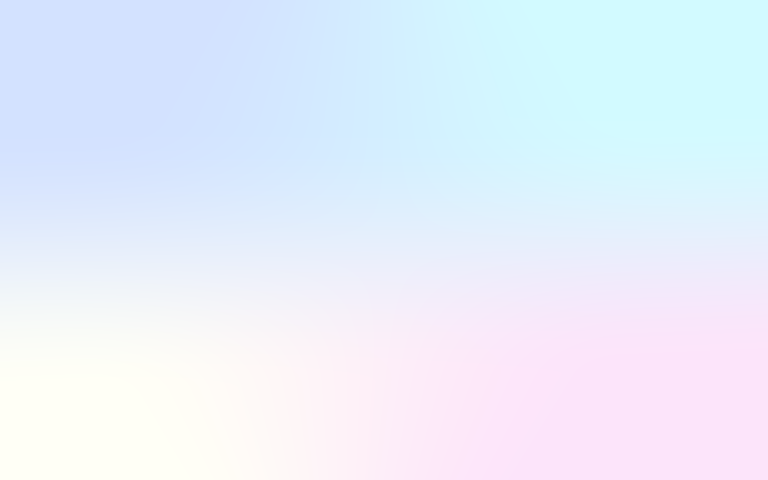
Reproduce this background procedurally as a Shadertoy shader.

```glsl
const vec3 BLUE  = vec3(0.828, 0.885, 1.000);
const vec3 CYAN  = vec3(0.825, 0.982, 1.000);
const vec3 CREAM = vec3(1.000, 1.000, 0.965);
const vec3 PINK  = vec3(0.990, 0.895, 0.980);

const float TOP_CENTER    = 0.49;  // x of the blue to cyan blend
const float BOTTOM_CENTER = 0.45;  // x of the cream to pink blend
const float EDGE_SPREAD   = 0.24;  // half width of those blends at the rim
const float MIDDLE_SPREAD = 0.46;  // half width at mid height

const vec2 LEFT_BAND  = vec2(0.17, 0.74);  // heights where the rows blend
const vec2 RIGHT_BAND = vec2(0.24, 0.77);

// Soft step of the given half width around a center
float softBlend(float center, float spread, float x) {
    return smoothstep(center - spread, center + spread, x);
}

void mainImage(out vec4 fragColor, in vec2 fragCoord) {
    vec2 uv = fragCoord / iResolution.xy;

    // Side blends fan out toward the middle of the canvas
    float rimDistance = 1.0 - abs(2.0 * uv.y - 1.0);
    float spread = mix(EDGE_SPREAD, MIDDLE_SPREAD, rimDistance);
    vec3 topColor = mix(BLUE, CYAN, softBlend(TOP_CENTER, spread, uv.x));
    vec3 bottomColor = mix(CREAM, PINK, softBlend(BOTTOM_CENTER, spread, uv.x));

    // The band between the rows tilts slightly from left to right
    vec2 band = mix(LEFT_BAND, RIGHT_BAND, uv.x);
    vec3 color = mix(bottomColor, topColor, smoothstep(band.x, band.y, uv.y));

    fragColor = vec4(color, 1.0);
}
```
